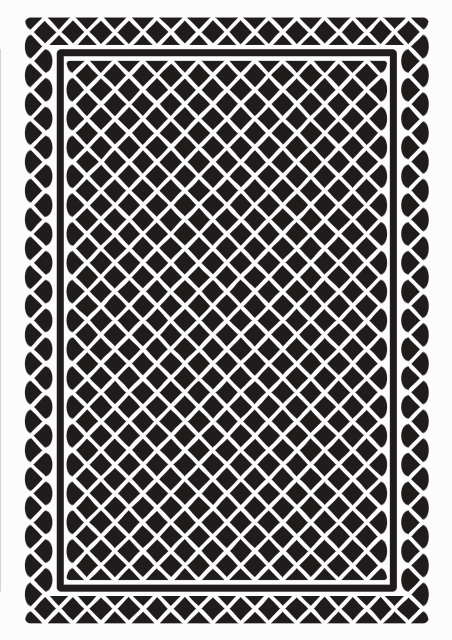
This pattern is drawn by a Shadertoy shader. Its source:

```glsl
// Black and white lattice card back: a diamond panel, a ruled frame and a woven border.
// One diamond grid fills panel and border; its side columns end in rounded lobes,
// and gradient noise makes the strips slightly uneven. Units: 1% of canvas height.

const vec2 PITCH = vec2(4.375, 4.505);   // diamond spacing across and down

vec2 hashGradient(vec2 cell) {
    float h = fract(sin(dot(cell, vec2(127.1, 311.7))) * 43758.5);
    return vec2(cos(6.2832 * h), sin(6.2832 * h));
}

float gradientNoise(vec2 p) {
    vec2 i = floor(p), f = fract(p);
    vec2 w = f * f * f * (f * (f * 6.0 - 15.0) + 10.0);
    vec2 e = vec2(1.0, 0.0);
    float low = mix(dot(hashGradient(i), f),
                    dot(hashGradient(i + e.xy), f - e.xy), w.x);
    float high = mix(dot(hashGradient(i + e.yx), f - e.yx),
                     dot(hashGradient(i + e.xx), f - e.xx), w.x);
    return mix(low, high, w.y);
}

float roundedBox(vec2 p, vec2 halfSize, float radius) {
    vec2 q = abs(p) - halfSize + radius;
    return length(max(q, 0.0)) + min(max(q.x, q.y), 0.0) - radius;
}

// Diamonds separated by two families of diagonal strips
float diamonds(vec2 p) {
    vec2 q = p / PITCH;
    vec2 diagonal = vec2(q.x + q.y, q.x - q.y);
    diagonal += 0.035 * vec2(gradientNoise(p * 0.3), gradientNoise(p * 0.3 + 40.0));
    vec2 toStrip = 0.5 - abs(fract(diagonal) - 0.5);
    float halfStrip = 0.31 + 0.09 * gradientNoise(p * 0.45 + 17.0);
    return halfStrip - 3.14 * min(toStrip.x, toStrip.y);
}

// Rounded ends repeated down a column; rowShift staggers them by half a row
float lobes(float x, float y, float width, float rowShift) {
    float row = (fract(y / PITCH.y + rowShift + 0.5) - 0.5) * PITCH.y;
    return (length(vec2(x / width, row / 1.82)) - 1.0) * width;
}

void mainImage(out vec4 fragColor, in vec2 fragCoord) {
    float pixel = 100.0 / iResolution.y;
    vec2 uv = fragCoord / iResolution.xy;
    vec2 p = (uv - vec2(0.5018, 0.4993)) * vec2(70.7, 100.0);
    vec2 a = abs(p);
    float lattice = diamonds(p);

    // Central panel, flat above and below, lobed at the sides
    float panel = a.x > 24.06 ? lobes(a.x - 24.06, p.y, 1.01, 0.0) : lattice;
    panel = max(panel, roundedBox(p, vec2(25.07, 40.56), 0.5));

    // Border, lobed on both edges of its upright sides
    float border = lattice;
    if (a.x > 30.625) border = lobes(a.x - 30.625, p.y, 0.96, 0.5);
    else if (a.x < 28.44 && a.y < 43.03) border = lobes(a.x - 28.44, p.y, 1.16, 0.0);
    border = max(border, roundedBox(p, vec2(31.58, 47.33), 0.9));
    border = max(border, -roundedBox(p, vec2(27.28, 43.03), 1.0));

    // Solid rule between panel and border
    float frame = abs(roundedBox(p, vec2(26.05, 41.83), 0.15)) - 0.55;

    float shape = min(min(panel, border), frame);
    float ink = smoothstep(0.7 * pixel, -0.7 * pixel, shape);

    // Faint upright hairline at the left margin
    float hairline = roundedBox(vec2(uv.x * 70.7, p.y), vec2(0.15, 42.4), 0.0);
    vec3 paper = mix(vec3(0.99), vec3(0.83), smoothstep(0.5 * pixel, -0.5 * pixel, hairline));
    fragColor = vec4(mix(paper, vec3(0.13, 0.11, 0.11), ink), 1.0);
}
```
